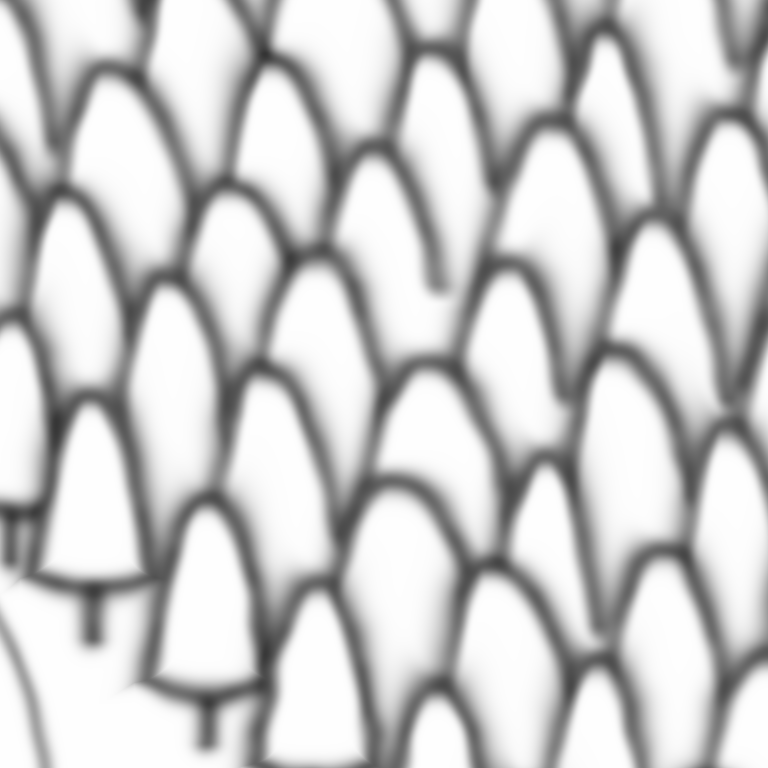
Write a WebGL 1 fragment shader that draws this pattern.

```glsl
precision highp float;
// Soft grey outlines of overlapping round-topped trees on a falling slope.
// A skewed lattice scatters the trees; nearby ones are painted back to front,
// each hiding what lies behind its body. The front row has bases and trunks.

uniform vec2 u_resolution;

const vec2 ORIGIN = vec2(0.0, 0.6);           // top of the first front tree
const vec2 ALONG_ROW = vec2(0.14, -0.125);    // step to the next tree in a row
const vec2 NEXT_ROW = vec2(0.075, 0.15);      // step to the row behind
const float JITTER = 0.04;
const float STROKE = 0.0165;                  // soft radius of the lines
const float TOP_INK = 0.59;
const float SIDE_INK = 0.49;
const float TOP_POWER = 2.4;                  // roundness of the tree tops
const float FRONT_HEIGHT = 0.235;
const float BACK_HEIGHT = 0.28;
const float BASE_BULGE = 0.02;
const float TRUNK_LENGTH = 0.06;
const float WOBBLE = 0.007;
const float PAPER = 0.995;

float hash(vec2 p) {
  vec3 q = fract(vec3(p.xyx) * vec3(0.1031, 0.1030, 0.0973));
  q += dot(q, q.yzx + 33.33);
  return fract((q.x + q.y) * q.z);
}

float noise(vec2 p) {
  vec2 i = floor(p), f = fract(p);
  f = f * f * (3.0 - 2.0 * f);
  return mix(mix(hash(i), hash(i + vec2(1.0, 0.0)), f.x),
             mix(hash(i + vec2(0.0, 1.0)), hash(i + 1.0), f.x), f.y);
}

// Gaussian line profile around distance zero.
float softLine(float d, float radius) {
  return exp(-d * d / (radius * radius));
}

// Paints one tree over the shade behind it; p is relative to the tree top.
float paintTree(float shade, vec2 p, vec2 cell) {
  bool front = cell.y < 0.5;
  float height = front ? FRONT_HEIGHT : BACK_HEIGHT;
  float leftWidth = mix(0.065, front ? 0.08 : 0.105, hash(cell + 17.3));
  float rightWidth = mix(0.075, front ? 0.085 : 0.175, hash(cell + 41.7));
  float width = p.x < 0.0 ? leftWidth : rightWidth;

  // Dome: implicit curve divided by its gradient gives the distance.
  float q = max(abs(p.x) / width, 0.0001);
  float depth = -p.y / height;
  vec2 slope = vec2(TOP_POWER * pow(q, TOP_POWER - 1.0) / width, 1.0 / height);
  float dome = (pow(q, TOP_POWER) - depth) / length(slope);
  float base = (depth - 1.0) * height - BASE_BULGE * (1.0 - min(q * q, 1.5));
  float body = max(dome, base);

  // The body hides the lines behind it.
  shade = mix(shade, PAPER, smoothstep(0.012, -0.009, body));

  // Outline: darkest at the top; the sides of back trees fade away.
  float ink = mix(TOP_INK, SIDE_INK, smoothstep(0.1, 0.6, depth));
  if (front) {
    ink = TOP_INK;
  } else {
    float end = mix(0.65, 0.9, hash(cell + 73.1));
    ink *= 1.0 - smoothstep(end - 0.06, end + 0.06, depth);
    if (p.x < 0.0) ink *= 1.0 - 0.12 * smoothstep(0.1, 0.5, depth);
  }
  shade *= 1.0 - ink * softLine(body, STROKE);

  // Trunk below the base.
  if (front) {
    float drop = -p.y - height - BASE_BULGE;
    float trunk = length(vec2(p.x, drop - clamp(drop, 0.012, TRUNK_LENGTH)));
    shade *= 1.0 - TOP_INK * softLine(trunk, STROKE);
  }
  return shade;
}

void main() {
  vec2 uv = gl_FragCoord.xy / u_resolution;
  vec2 p = uv + WOBBLE * (vec2(noise(uv * 22.0), noise(uv * 22.0 + 50.0)) - 0.5);

  // Lattice cell of this point.
  vec2 d = p - ORIGIN;
  float det = ALONG_ROW.x * NEXT_ROW.y - ALONG_ROW.y * NEXT_ROW.x;
  vec2 home = floor(vec2(d.x * NEXT_ROW.y - d.y * NEXT_ROW.x,
                         ALONG_ROW.x * d.y - ALONG_ROW.y * d.x) / det);

  // Thin arc in the open corner.
  float arc = length(p - vec2(-0.4, -0.04)) - 0.46;
  float shade = PAPER * (1.0 - 0.36 * softLine(arc, 0.011));

  // Trees from the back row to the front, left to right.
  for (int row = 3; row >= -1; row--) {
    for (int column = -2; column <= 1; column++) {
      vec2 cell = home + vec2(float(column), float(row));
      if (cell.y < -0.5) continue;
      vec2 shift = vec2(hash(cell + 5.2), hash(cell + 9.6)) - 0.5;
      vec2 top = ORIGIN + cell.x * ALONG_ROW + cell.y * NEXT_ROW + JITTER * shift;
      shade = paintTree(shade, p - top, cell);
    }
  }

  // Slight unevenness of the ink.
  shade = PAPER - (PAPER - shade) * mix(0.93, 1.07, noise(uv * 40.0));
  gl_FragColor = vec4(vec3(shade), 1.0);
}
```
